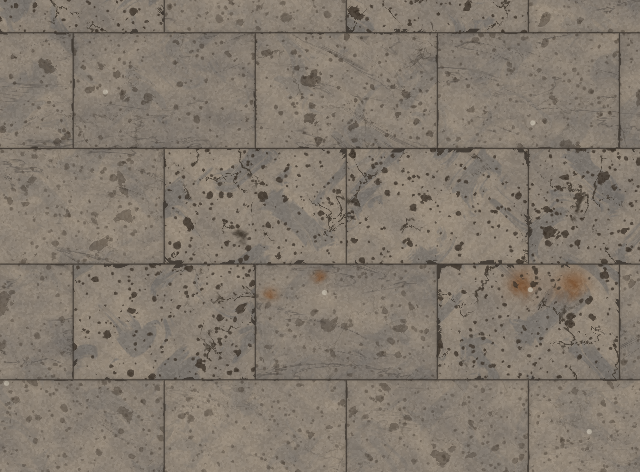
Reproduce this texture procedurally as a Shadertoy shader.

```glsl
// Weathered limestone slabs laid in a half-offset running bond.
// Each slab gets its own layered-sine clouding, veins or pitting by its index;
// cellular noise adds cracks, pits, pale flecks and grain.

vec3 hash(vec2 p) {
    vec3 q = fract(p.xyx * vec3(.1031, .1030, .0973));
    q += dot(q, q.yxz + 33.33);
    return fract((q.xxy + q.yzz) * q.zyx);
}

mat2 rotation(float angle) {
    float c = cos(angle), s = sin(angle);
    return mat2(c, s, -s, c);
}

// Layered, warped sines: roughly -0.7 to 0.7
float cloud(vec2 p) {
    float sum = 0., amplitude = .5;
    for (int i = 0; i < 5; i++) {
        p += .7 * sin(p.yx * 1.3 + float(i) * 2.1);
        sum += amplitude * sin(p.x) * sin(p.y);
        p = rotation(.9) * p * 1.9 + 3.7;
        amplitude *= .6;
    }
    return sum;
}

// Nearest distance, second distance, random value of the nearest cell
vec3 cellular(vec2 p) {
    vec3 result = vec3(9., 9., 0.);
    for (int j = -1; j <= 1; j++)
    for (int i = -1; i <= 1; i++) {
        vec2 cell = floor(p) + vec2(i, j);
        vec3 h = hash(cell);
        float d = distance(p, cell + h.xy);
        if (d < result.x) result = vec3(d, result.x, h.z);
        else result.y = min(result.y, d);
    }
    return result;
}

void mainImage(out vec4 fragColor, in vec2 fragCoord) {
    // Running bond; lengths below are in slab heights
    vec2 grid = fragCoord / iResolution.xy * vec2(3.515, 4.08) + vec2(.098, .203);
    float pixel = 4.08 / iResolution.y;
    grid.x += .5 * mod(floor(grid.y), 2.);
    vec2 id = floor(grid), local = fract(grid), slab = vec2(1.57, 1.);
    vec3 seed = hash(id + 17.);
    vec2 stone = local * slab + 40. * seed.xy;

    // Slab character: veined, pitted or, in the bottom course, smooth
    float veined = mod(id.x + id.y, 2.);
    if (id.y == 3.) veined = .7 + .3 * seed.x;
    if (id.y == 2.) veined = 1. - step(.5, id.x);
    if (id.y == 0.) veined = .25;
    float pitted = id.y == 0. ? .2 : 1. - .8 * veined;

    // Clouded body, streaked along the bedding where veined
    vec2 bedding = rotation(mix(-.35, .35, seed.z)) * stone;
    float mottle = cloud(stone * 4.);
    float fine = cloud(stone * 11. + 5.);
    float streak = cloud(bedding * vec2(1.8, 6.));
    float tone = .36 + .3 * (seed.y - .5) + .12 * veined
               + .45 * mix(mottle, streak, veined) + .3 * fine;
    vec3 color = mix(vec3(.60, .55, .487), vec3(.48, .45, .418), clamp(tone, 0., 1.));

    // Blue-grey blotches and thin bedding veins
    float blotch = smoothstep(.17, .42, cloud(stone * 6. + 9.));
    color = mix(color, vec3(.40, .395, .39), .5 * blotch * (.3 + .7 * pitted));
    float vein = 1. - smoothstep(0., .07, abs(cloud(bedding * vec2(2.2, 8.) + 2.)));
    vein *= smoothstep(-.2, .3, streak) * (.15 + .85 * veined);
    color = mix(color, vec3(.35, .325, .30), .6 * vein);

    // Rust stains on two neighbouring slabs
    float stained = step(2., id.x) * step(id.x, 3.) * float(id.y == 1.);
    float second = id.x - 2.;
    for (float k = 0.; k < 2.; k++) {
        vec2 center = vec2(.08 + .26 * k + .39 * second, mix(.74 + .16 * k, .83, second));
        float d = length((local - center) * slab + .05 * vec2(mottle, fine));
        float rust = exp(-pow(d / mix(.06, .13, second), 2.)) * (.75 + .5 * fine);
        color = mix(color, vec3(.47, .29, .15), .75 * stained * clamp(rust, 0., 1.));
    }

    // Broken cracks
    vec3 crack = cellular(stone * 2.2 + .3 * vec2(mottle, fine));
    float crackLine = 1. - smoothstep(.005, .03 + 2. * pixel, crack.y - crack.x);
    crackLine *= smoothstep(.05, .35, cloud(stone * 3. + 7.)) * pitted;
    color = mix(color, vec3(.23, .20, .165), .8 * crackLine);

    // Pits from pinholes to cavities, ragged at the rim
    for (int i = 0; i < 3; i++) {
        float scale = 22. / pow(2., float(i));
        vec3 pit = cellular(stone * scale + .4 * vec2(fine, mottle));
        float radius = .32 * smoothstep(.72 + .07 * float(i), 1., pit.z);
        float edge = .7 * pixel * scale;
        float hole = 1. - smoothstep(-edge, edge, pit.x + .15 * fine - radius);
        hole *= step(.02, radius) * (.35 + .65 * pitted);
        color = mix(color, vec3(.24, .205, .17), .8 * hole);
    }

    // Rare pale flecks and mineral grain
    vec3 fleck = cellular(stone * 5. + 3.);
    float pale = step(.985, fleck.z) * (1. - smoothstep(.08, .08 + 7. * pixel, fleck.x));
    color = mix(color, vec3(.74, .71, .65), .8 * pale);
    color += .05 * (cellular(stone * 55.).z - .5);

    // Dirty edges and narrow joints with chipped corners
    vec2 toEdge = (.5 - abs(local - .5)) * slab;
    float d = min(toEdge.x, toEdge.y);
    float width = .005 + .03 * pitted * smoothstep(.25, .6, fine);
    float joint = 1. - smoothstep(-.7 * pixel, .7 * pixel, d - width);
    color *= 1. - .1 * exp(-40. * d);
    color = mix(color, vec3(.23, .205, .18), .85 * joint);

    fragColor = vec4(color, 1.);
}
```
